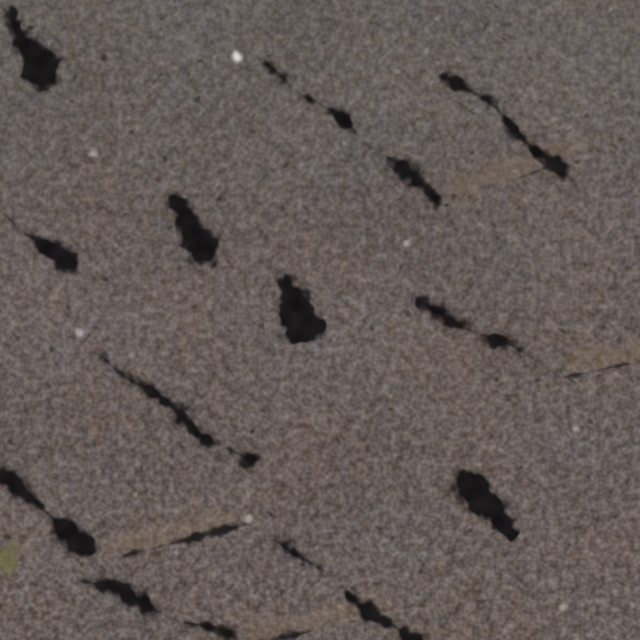
Write a Shadertoy shader that draws this texture.

```glsl
// Worn grey-brown paving: fine mineral grain, broken dark joints that run down
// to the right, and pale mortar bands that rise from their lower ends.
// Joints are ragged capsules scattered by a low-discrepancy sequence.

vec2 hash2(vec2 p) {
    vec3 q = fract(p.xyx * vec3(0.1031, 0.1030, 0.0973));
    q += dot(q, q.yzx + 33.33);
    return fract((q.xx + q.yz) * q.zy);
}

float gradientNoise(vec2 p) {
    vec2 cell = floor(p), f = fract(p);
    vec2 u = f * f * f * (f * (f * 6.0 - 15.0) + 10.0);
    vec4 corner;
    for (int k = 0; k < 4; k++) {
        vec2 offset = vec2(k & 1, k >> 1);
        float angle = 6.2832 * hash2(cell + offset + 57.0).x;
        corner[k] = dot(vec2(cos(angle), sin(angle)), f - offset);
    }
    return mix(mix(corner.x, corner.y, u.x), mix(corner.z, corner.w, u.x), u.y);
}

// Evenly spread point number i in the unit square
vec2 scatter(float i, vec2 start) {
    return fract(start + i * vec2(0.7549, 0.5698));
}

// Coordinates along and across a direction
vec2 alongAcross(vec2 p, vec2 dir) {
    return vec2(dot(p, dir), dot(p, vec2(-dir.y, dir.x)));
}

float capsule(vec2 q, float halfLength, float radius) {
    return length(vec2(max(abs(q.x) - halfLength, 0.0), q.y)) - radius;
}

float softFill(float d, float blur) {
    return 1.0 - smoothstep(-blur, blur, d);
}

vec3 stoneColor(vec2 p) {
    // Grains of three sizes, in turned grids so that no lattice shows
    mat2 turn = mat2(0.8, 0.6, -0.6, 0.8);
    float fine = gradientNoise(p * 150.0 + 7.3);
    float coarse = gradientNoise(turn * p * 84.0);
    float clump = gradientNoise(turn * turn * p * 43.0 + 5.8);
    float broad = gradientNoise(p * 5.0 + 2.1);
    float contrast = mix(1.2, 0.85, p.y);
    float tone = contrast * (0.085 * fine + 0.10 * coarse + 0.055 * clump) + 0.028 * broad;
    vec3 color = vec3(0.404, 0.364, 0.350) + tone;

    // Faint warm and cool drift between grains and across the slab
    float hue = gradientNoise(p * 52.0 + 31.7) + 0.6 * gradientNoise(p * 7.0 + 11.4);
    color += vec3(0.018, 0.002, -0.018) * hue;
    color += vec3(-0.010, 0.002, 0.002) * smoothstep(0.5, 1.0, p.y);

    // Sparse pits and light chips
    float chips = gradientNoise(turn * p * 58.0 + 90.6);
    color *= 1.0 - 0.30 * smoothstep(0.38, 0.62, chips);
    color += 0.10 * smoothstep(0.42, 0.65, -chips);
    return color;
}

void mainImage(out vec4 fragColor, in vec2 fragCoord) {
    vec2 p = fragCoord / iResolution.y;
    vec3 color = stoneColor(p);

    float ragged = 0.014 * gradientNoise(p * 36.0) + 0.009 * gradientNoise(p * 82.0 + 4.0);
    float gap = 0.0, shade = 0.0, mortar = 0.0;

    for (int i = 0; i < 12; i++) {
        float id = float(i);
        vec2 rnd = hash2(vec2(id + 3.0, 17.0));
        vec2 center = scatter(id, vec2(0.5)) + 0.06 * (rnd.yx - 0.5);
        bool stout = i % 3 == 0;

        // Dark joint: short and wide, or long, thin and broken
        float angle = stout ? -mix(0.65, 1.3, rnd.x) : -mix(0.3, 0.75, rnd.x);
        float halfLength = stout ? mix(0.035, 0.055, rnd.y) : mix(0.11, 0.17, rnd.y);
        vec2 dir = vec2(cos(angle), sin(angle));
        vec2 q = alongAcross(p - center, dir);
        float swell = gradientNoise(vec2(q.x * 11.0, id * 3.7 + 0.4))
                    + 0.5 * gradientNoise(vec2(q.x * 37.0, id * 4.1 + 0.3));
        float taper = 1.0 + 0.45 * (rnd.x > 0.5 ? 1.0 : -1.0) * clamp(q.x / halfLength, -1.0, 1.0);
        float radius = stout ? (0.017 + 0.012 * swell) * taper : (0.003 + 0.022 * swell) * taper;
        q.y += 0.024 * gradientNoise(vec2(q.x * 8.0, id * 5.3 + 0.5));
        float d = capsule(q, halfLength, radius) + ragged * (stout ? 1.0 : 0.75);
        gap = max(gap, softFill(d, 0.0058));
        shade = max(shade, softFill(d - 0.004, 0.010));

        // Pale band with a hairline gap under its lower edge
        if (i % 3 == 1) {
            float rise = mix(0.18, 0.36, rnd.y);
            vec2 riseDir = vec2(cos(rise), sin(rise));
            vec2 b = alongAcross(p - center - dir * halfLength - riseDir * 0.13, riseDir);
            float fade = 1.0 - smoothstep(0.06, 0.16, abs(b.x));
            mortar = max(mortar, fade * softFill(capsule(b, 0.13, 0.016) + ragged, 0.010));
            float breaks = gradientNoise(vec2(b.x * 17.0, id * 2.9 + 0.6));
            float hairline = capsule(b + vec2(0.0, 0.018), 0.12, 0.014 * breaks);
            gap = max(gap, 0.85 * softFill(hairline + 0.5 * ragged, 0.005));
        }
    }

    // Mortar, brown rim of each gap, then its blue-black depth
    color = mix(color, color * 0.6 + vec3(0.205, 0.174, 0.137), 0.75 * mortar);
    color *= 1.0 - 0.22 * shade;
    vec3 depth = vec3(0.098, 0.088, 0.095) + 0.05 * gradientNoise(p * 40.0 + 8.0);
    color = mix(color, depth, gap);

    // A few bright quartz specks, the first one the largest
    for (int i = 0; i < 7; i++) {
        float size = i == 0 ? 0.009 : mix(0.004, 0.007, hash2(vec2(i, 5)).x);
        float d = length(p - scatter(float(i), vec2(0.37, 0.91))) - size + 0.4 * ragged;
        color = mix(color, vec3(0.86, 0.83, 0.81), (i == 0 ? 1.0 : 0.5) * softFill(d, 0.005));
    }

    // Tuft of moss at the left edge
    float moss = softFill(length(p - vec2(0.01, 0.13)) - 0.018 + 1.2 * ragged, 0.012);
    color = mix(color, vec3(0.43, 0.42, 0.24), 0.6 * moss);

    fragColor = vec4(color, 1.0);
}
```
